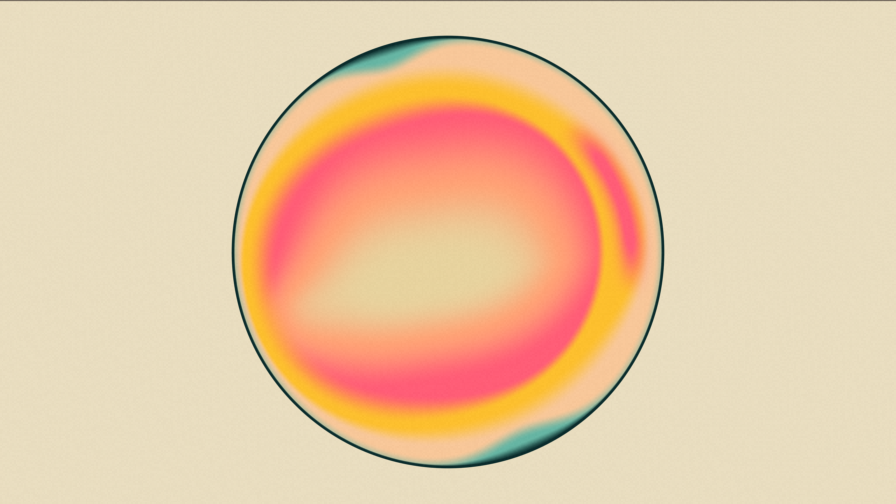
This background is drawn by a Shadertoy shader. Its source:

```glsl
// A glowing iridescent disc with a thin dark rim on cream paper.
// Angle-dependent radii place soft colour bands around a warm, tilted core;
// a pink crescent, teal rim glints and faint paper grain finish it.

const float DISC_RADIUS = 0.428;      // in canvas heights
const float RIM_WIDTH = 0.011;        // the rest are in disc radii
const float BAND_RADIUS = 0.735;
const float BAND_BULGE = 0.21;
const float BULGE_ANGLE = 3.45;
const float CRESCENT_ANGLE = 0.30;
const vec2 CORE_CENTER = vec2(-0.10, -0.13);
const float CORE_TILT = 0.15;
const vec2 GLEAM_CENTER = vec2(-0.78, -0.32);
const float GRAIN_CELLS = 288.0;
const float GRAIN_STRENGTH = 0.014;
const float TOP_LINE = 0.0023;

const vec3 PAPER = vec3(0.912, 0.866, 0.750);
const vec3 CREAM = vec3(0.905, 0.825, 0.620);
const vec3 SALMON = vec3(1.000, 0.640, 0.460);
const vec3 PINK = vec3(1.000, 0.365, 0.465);
const vec3 YELLOW = vec3(0.990, 0.750, 0.180);
const vec3 PEACH = vec3(0.970, 0.780, 0.600);
const vec3 TEAL = vec3(0.400, 0.710, 0.640);
const vec3 DARK = vec3(0.040, 0.170, 0.170);
const vec3 LINE = vec3(0.480, 0.440, 0.390);

float hash(vec2 p) {
    return fract(sin(dot(p, vec2(127.1, 311.7))) * 43758.5453);
}

// Shortest unsigned difference between two angles.
float angleGap(float a, float b) {
    return acos(clamp(cos(a - b), -1.0, 1.0));
}

float bump(float x, float width) {
    return exp(-x * x / (width * width));
}

// Cream to salmon to pink, in a stretched and tilted oval.
vec3 coreColor(vec2 q) {
    vec2 d = q - CORE_CENTER;
    d.y -= CORE_TILT * d.x;
    vec2 extent = vec2(d.x > 0.0 ? 0.85 : 0.75, d.y > 0.0 ? 0.78 : 0.50);
    vec2 n = abs(d) / extent;
    float heat = pow(n.x, 3.0) + pow(n.y, 1.6);
    heat -= 0.32 * bump(length(q - GLEAM_CENTER), 0.22);
    vec3 color = mix(CREAM, SALMON, smoothstep(0.02, 0.42, heat));
    return mix(color, PINK, smoothstep(0.32, 0.95, heat));
}

vec3 discColor(vec2 q) {
    float r = length(q);
    float angle = atan(q.y, q.x + 1e-5);

    // Yellow band: bulges out to the left, softer there than on the right.
    float bulge = exp(-pow(angleGap(angle, BULGE_ANGLE) / 1.05, 2.5));
    float band = BAND_RADIUS + BAND_BULGE * bulge;
    float softness = mix(0.05, 0.15, smoothstep(0.6, -0.4, q.x));
    vec3 color = mix(coreColor(q), YELLOW, smoothstep(band - softness, band, r));

    // Peach shell between the yellow band and the rim.
    float gap = angle - CRESCENT_ANGLE;
    float shellStart = band + 0.14 * bump(angleGap(angle, 0.15), 0.55);
    float shell = (r - shellStart) / (1.0 - shellStart);
    color = mix(color, PEACH, smoothstep(0.08, 0.55, shell));

    // Pink crescent on the right.
    float crescent = bump(r - 0.835 + 0.05 * gap, 0.055);
    crescent *= 1.0 - smoothstep(0.22, 0.56, abs(gap));
    color = mix(color, PINK, min(1.0, 1.1 * crescent));

    // Teal edge, widened by two opposite glints.
    float glint = bump(angleGap(angle, 1.88), 0.24)
                + bump(angleGap(angle, -1.18), 0.28);
    float tealStart = mix(0.955, 0.86, min(glint, 1.0));
    color = mix(color, TEAL, smoothstep(tealStart, tealStart + 0.075, r));
    float darkStart = mix(0.985, 0.945, min(glint, 1.0));
    return mix(color, DARK, smoothstep(darkStart, 1.0, r));
}

void mainImage(out vec4 fragColor, in vec2 fragCoord) {
    vec2 p = fragCoord / iResolution.y;
    vec2 center = 0.5 * iResolution.xy / iResolution.y;
    vec2 q = (p - center) / DISC_RADIUS;
    float pixel = 1.0 / (iResolution.y * DISC_RADIUS);
    float r = length(q);

    // Disc on paper, then its rim.
    vec3 color = mix(discColor(q), PAPER, smoothstep(-pixel, pixel, r - 1.0));
    float rim = abs(r - 0.997) - 0.5 * RIM_WIDTH;
    color = mix(color, DARK, 1.0 - smoothstep(-pixel, pixel, rim));

    // Fine line along the top edge and paper grain.
    float line = clamp((p.y - 1.0 + TOP_LINE) * iResolution.y + 0.5, 0.0, 1.0);
    color = mix(color, LINE, line);
    color += GRAIN_STRENGTH * (hash(floor(p * GRAIN_CELLS)) - 0.5);

    fragColor = vec4(clamp(color, 0.0, 1.0), 1.0);
}
```
